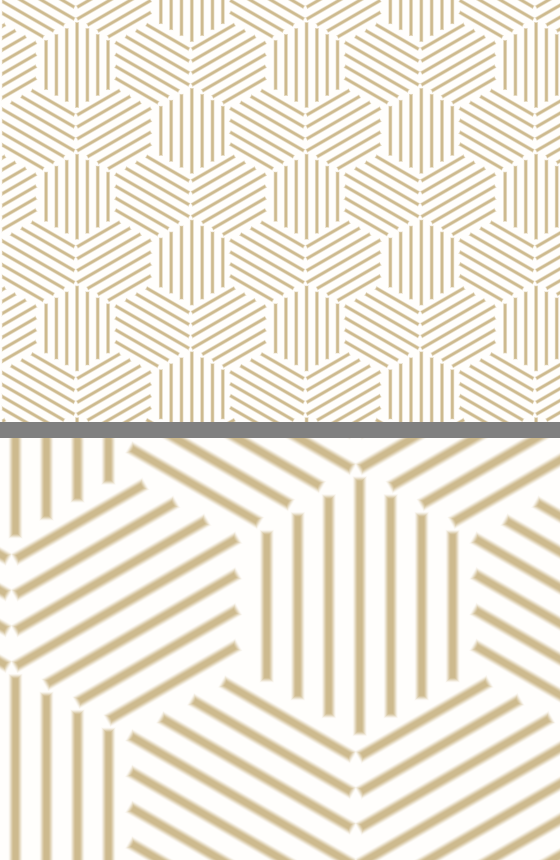
Top, the full canvas; bottom, a detail of the centre.
Give the GLSL for this pattern, as a WebGL 1 fragment shader.

```glsl
precision highp float;
// Hexagon weave: tan stripe bundles in three directions on warm white.

uniform vec2 u_resolution;

// Lengths are in units of one horizontal repeat.
#define REPEATS_ACROSS 2.44
#define ROW_PERIOD 0.574
#define ORIGIN vec2(1.3358, 0.9816)
#define STRIPE_PITCH 0.045
#define STRIPE_WIDTH 0.0135
#define HALF_LENGTH 0.1852
#define SIDE_STRIPES 3.0
#define DIAGONAL_NUDGE vec2(-0.0057, 0.0057)
#define LEFT_MARGIN 0.0095
#define EDGE_SOFTNESS 0.0045
#define PAPER_COLOR vec3(1.0, 0.995, 0.988)
#define STRIPE_COLOR vec3(0.805, 0.728, 0.555)

// Offset from the nearest point of a lattice with half-shifted columns.
vec2 nearestCenter(vec2 p) {
  vec2 period = vec2(1.0, ROW_PERIOD);
  vec2 a = mod(p + 0.5 * period, period) - 0.5 * period;
  vec2 b = mod(p, period) - 0.5 * period;
  return dot(a, a) < dot(b, b) ? a : b;
}

// Signed distance to parallel stripes trimmed to a pointed hexagon.
float stripeBundle(vec2 p, float angle) {
  vec2 dir = vec2(cos(angle), sin(angle));
  float along = dot(p, dir);
  float across = dot(p, vec2(-dir.y, dir.x));
  float index = clamp(floor(across / STRIPE_PITCH + 0.5), -SIDE_STRIPES, SIDE_STRIPES);
  float center = index * STRIPE_PITCH;
  float halfLength = HALF_LENGTH - abs(center) * 0.577;
  return max(abs(across - center) - 0.5 * STRIPE_WIDTH, abs(along) - halfLength);
}

void main() {
  float pixel = REPEATS_ACROSS / u_resolution.x;
  vec2 p = gl_FragCoord.xy * pixel;

  // Vertical bundles sit between the two diagonal sets.
  float dist = 1.0;
  for (int i = -1; i <= 1; i++) {
    float turn = float(i);
    vec2 center = ORIGIN + vec2(turn / 3.0, 0.0) + abs(turn) * DIAGONAL_NUDGE;
    float angle = radians(90.0 + 60.0 * turn);
    dist = min(dist, stripeBundle(nearestCenter(p - center), angle));
  }

  // Blank strip along the left edge.
  dist = max(dist, LEFT_MARGIN - p.x);

  float soft = max(EDGE_SOFTNESS, 0.75 * pixel);
  float ink = 1.0 - smoothstep(-soft, soft, dist);
  gl_FragColor = vec4(mix(PAPER_COLOR, STRIPE_COLOR, ink), 1.0);
}
```
